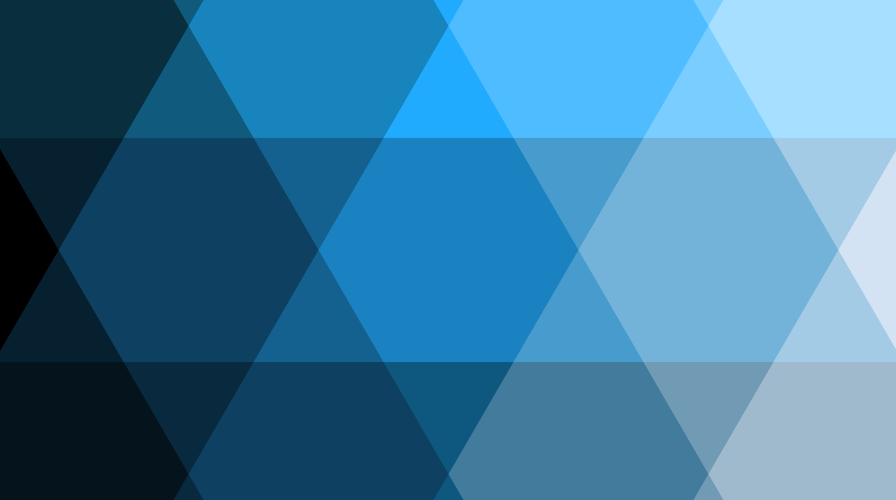
Write a Shadertoy shader that draws this background.

```glsl
// Flat tiling of hexagons and triangles, shaded from black at the left to pale blue.
// Three rows of hexagons, odd rows shifted by half a step; each gap between two
// neighbours is a pair of triangles in the average of their two colours.

const float STEP = 0.5198;        // hexagon spacing, in canvas heights
const float ROW  = 0.4482;        // row spacing, in canvas heights
const vec2  SHIFT = vec2(0.001, 0.0);  // centre of the middle hexagon
const float SOFT = 0.7;           // half width of edge smoothing, in pixels

// Hexagon colours from left to right, one list per row
const vec3 TOP[5] = vec3[5](
    vec3(0.000, 0.060, 0.090), vec3(0.035, 0.184, 0.247),
    vec3(0.094, 0.518, 0.741), vec3(0.306, 0.737, 1.000),
    vec3(0.651, 0.875, 1.000));
const vec3 MIDDLE[5] = vec3[5](
    vec3(0.000, 0.000, 0.000), vec3(0.053, 0.251, 0.380),
    vec3(0.102, 0.510, 0.753), vec3(0.455, 0.702, 0.851),
    vec3(0.827, 0.892, 0.953));
const vec3 BOTTOM[5] = vec3[5](
    vec3(0.000, 0.020, 0.030), vec3(0.020, 0.078, 0.110),
    vec3(0.053, 0.251, 0.380), vec3(0.259, 0.482, 0.608),
    vec3(0.624, 0.725, 0.804));

// Purer blues of the central triangles in the outer rows
const vec3 TOP_ACCENT    = vec3(0.125, 0.671, 1.000);
const vec3 BOTTOM_ACCENT = vec3(0.055, 0.345, 0.498);

vec3 hexColor(float column, float row) {
    int i = int(clamp(column + 2.0, 0.0, 4.0));
    return row > 0.5 ? TOP[i] : row < -0.5 ? BOTTOM[i] : MIDDLE[i];
}

// Colour of one row; p is in steps across and rows up
vec3 rowColor(vec2 p, float row, float soft) {
    row = clamp(row, -1.0, 1.0);
    float x = p.x + 0.5 * abs(row);
    float column = floor(x);
    float fromGap = x - column - 0.5;
    float gapHalfWidth = 0.5 * abs(p.y - row);

    vec3 left = hexColor(column, row);
    vec3 right = hexColor(column + 1.0, row);
    vec3 hexagon = mix(left, right, smoothstep(-soft, soft, fromGap));

    vec3 triangle = 0.5 * (left + right);
    if (column == 0.0 && row != 0.0)
        triangle = row > 0.0 ? TOP_ACCENT : BOTTOM_ACCENT;

    float outside = smoothstep(-soft, soft, abs(fromGap) - gapHalfWidth);
    return mix(triangle, hexagon, outside);
}

void mainImage(out vec4 fragColor, in vec2 fragCoord) {
    vec2 cell = vec2(STEP, ROW);
    vec2 p = ((fragCoord - 0.5 * iResolution.xy) / iResolution.y - SHIFT) / cell;
    vec2 soft = SOFT / (iResolution.y * cell);

    // Blend the two nearest rows across their shared horizontal edge
    float lower = floor(p.y);
    float upperShare = smoothstep(0.5 - soft.y, 0.5 + soft.y, p.y - lower);
    vec3 color = mix(rowColor(p, lower, soft.x),
                     rowColor(p, lower + 1.0, soft.x), upperShare);
    fragColor = vec4(color, 1.0);
}
```
